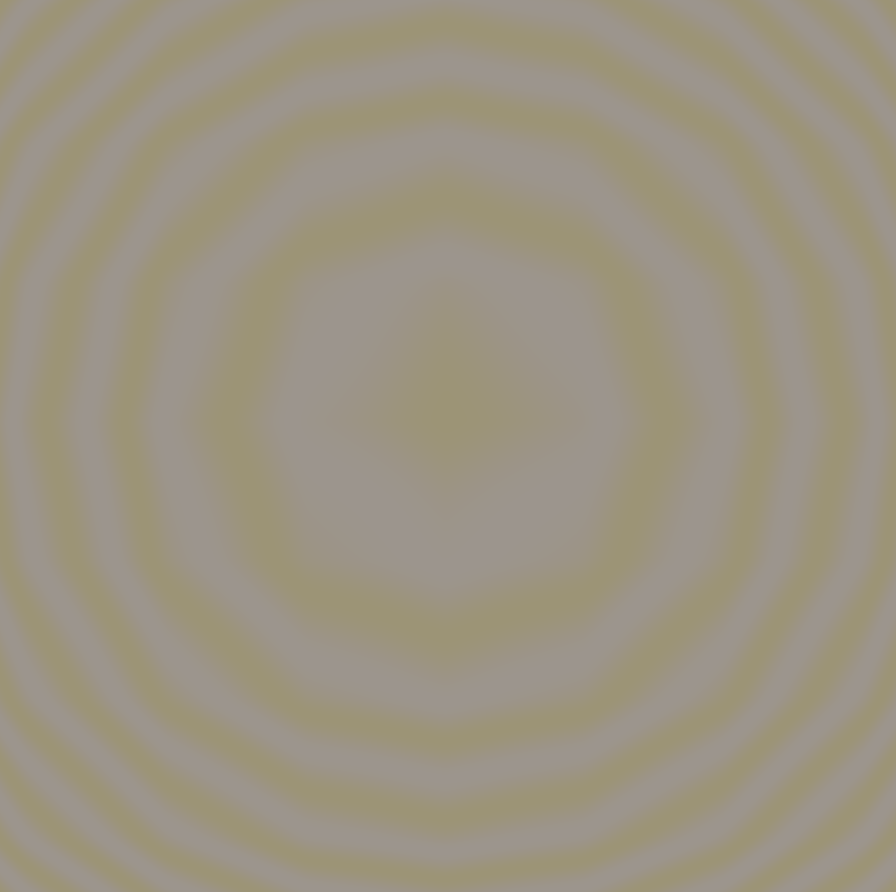
A Shadertoy shader for this background:

```glsl
#define CENTER vec2(0.497, 0.527)
#define RING_RATE 14.9
#define RIPPLE_SIZE 0.156
#define RIPPLE_DEPTH 0.1
#define CORE_DRIFT vec2(0.5, 1.2)
#define CORE_AREA 0.025
#define GREY vec3(0.613, 0.583, 0.553)
#define OCHRE vec3(0.612, 0.579, 0.462)

const float PI = 3.14159265;

// Folded waves that pull the rings outward along a square lattice
float latticeRipple(vec2 p) {
    vec2 wave = sin(PI * p / RIPPLE_SIZE);
    vec2 folds = sqrt(wave * wave + 0.006);
    return RIPPLE_DEPTH * (folds.x + folds.y);
}

// Quadratic phase: equal steps give rings that tighten outward
float ringPhase(vec2 p) {
    float radiusSq = dot(p, p);
    float drift = dot(p, CORE_DRIFT) * exp(-radiusSq / CORE_AREA);
    return radiusSq * RING_RATE + latticeRipple(p) - drift;
}

void mainImage(out vec4 fragColor, in vec2 fragCoord) {
    vec2 p = fragCoord / iResolution.xy - CENTER;
    float phase = ringPhase(p);

    // Soft bands, faded where they become finer than the pixel grid
    float band = 0.5 + 0.5 * cos(2.0 * PI * phase);
    band = pow(band, 1.15);
    float fineness = smoothstep(0.3, 0.6, fwidth(phase));
    band = mix(band, 0.47, fineness);

    fragColor = vec4(mix(GREY, OCHRE, band), 1.0);
}
```
